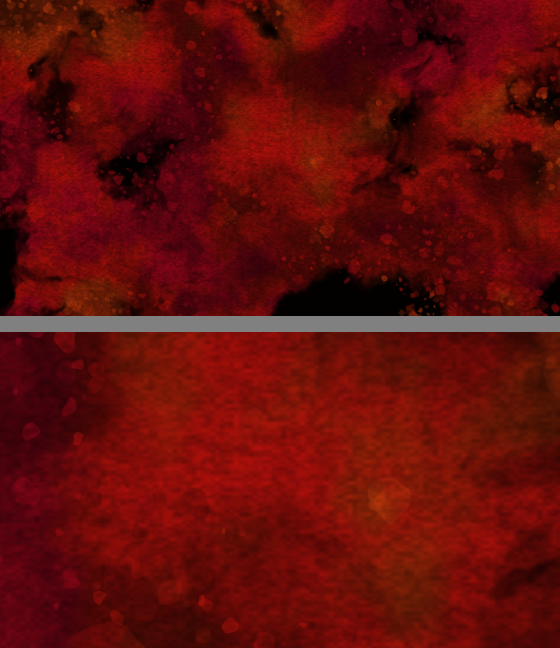
Top, the full canvas; bottom, a detail of the centre.
Reproduce this background procedurally as a WebGL 1 fragment shader.

```glsl
precision highp float;
// Clouds of crimson and rust watercolour on black, with clustered paint splats and paper grain.

uniform vec2 u_resolution;

const vec3 GROUND  = vec3(0.012, 0.0, 0.0);
const vec3 CRIMSON = vec3(0.42, 0.015, 0.072);
const vec3 SCARLET = vec3(0.50, 0.045, 0.03);
const vec3 RUST    = vec3(0.44, 0.115, 0.02);
const vec3 ORANGE  = vec3(0.60, 0.19, 0.04);

const float CLOUD_SCALE   = 3.9;   // cloud features per canvas height
const float HUE_SCALE     = 3.3;
const float WASH_SCALE    = 5.0;
const float HOLE_LEVEL    = 0.30;  // density below this stays black
const float FULL_LEVEL    = 0.49;  // density above this is fully painted
const float EDGE_FADE     = 0.08;  // thinning of the paint near the border
const float SPLAT_OPACITY = 0.62;
const float GRAIN         = 0.24;

float hash(vec2 p) {
  return fract(sin(dot(p, vec2(127.1, 311.7))) * 43758.5);
}

float noise(vec2 p) {
  vec2 i = floor(p);
  vec2 f = fract(p);
  f = f * f * (3.0 - 2.0 * f);
  float low  = mix(hash(i), hash(i + vec2(1.0, 0.0)), f.x);
  float high = mix(hash(i + vec2(0.0, 1.0)), hash(i + 1.0), f.x);
  return mix(low, high, f.y);
}

float fbm(vec2 p) {
  float sum = 0.0;
  float weight = 0.49;
  for (int i = 0; i < 5; i++) {
    sum += weight * noise(p);
    p = mat2(1.6, 1.2, -1.2, 1.6) * p + 7.3;
    weight *= 0.53;
  }
  return sum;
}

// Irregular round blots, one candidate per cell: x = coverage, y = random tone.
vec2 splats(vec2 p, float cell, float radius, float density, float softness, float seed) {
  vec2 q = p * 1.3 / radius + seed;
  p += radius * 0.55 * (vec2(noise(q), noise(q + 31.7)) - 0.5);
  vec2 home = floor(p / cell);
  vec2 result = vec2(0.0);
  for (int y = -1; y <= 1; y++) {
    for (int x = -1; x <= 1; x++) {
      vec2 id = home + vec2(float(x), float(y));
      vec2 key = id + seed;
      vec2 jitter = vec2(hash(key + 3.1), hash(key + 8.7)) - 0.5;
      vec2 center = (id + 0.5 + 0.8 * jitter) * cell;
      float size = hash(key + 15.3);
      float r = radius * mix(0.3, 1.0, size * size);
      float cluster = smoothstep(0.25, 0.65, noise(center * 5.0 + 19.0));
      float present = step(hash(key + 22.9), density * cluster);
      float edge = softness + 0.8 / u_resolution.y;
      float blot = present * (1.0 - smoothstep(r - edge, r + edge, distance(p, center)));
      if (blot > result.x) result = vec2(blot, hash(key + 41.3));
    }
  }
  return result;
}

vec3 addSplats(vec3 color, vec3 pigment, vec2 splat) {
  vec3 paint = pigment * mix(0.62, 1.2, splat.y);
  return mix(color, paint, splat.x * SPLAT_OPACITY * mix(0.5, 1.1, splat.y));
}

void main() {
  vec2 p = gl_FragCoord.xy / u_resolution.y;
  vec2 uv = gl_FragCoord.xy / u_resolution;

  // Pigment drifts from crimson on the left to rust on the right
  float hue = fbm(p * HUE_SCALE + vec2(41.0, 12.0)) + 0.08 * (uv.x - 0.4);
  vec3 pigment = mix(CRIMSON, SCARLET, smoothstep(0.34, 0.48, hue));
  pigment = mix(pigment, RUST, smoothstep(0.50, 0.66, hue));

  // Cloud density: warped noise with soft lobes, thinner at the border
  vec2 warp = vec2(fbm(p * 5.0 + 5.0), fbm(p * 5.0 + 61.0)) - 0.5;
  float density = fbm(p * CLOUD_SCALE + warp * 1.0 + vec2(3.0, 27.0));
  vec2 lobes = splats(p + warp * 0.05, 0.13, 0.1, 1.2, 0.01, 90.0);
  vec2 border = abs(uv - 0.5) * 2.0;
  density += 0.05 * lobes.x - EDGE_FADE * smoothstep(0.6, 1.05, max(border.x, border.y));
  float cover = smoothstep(HOLE_LEVEL, FULL_LEVEL, density);

  // Washes of lighter and darker paint
  float wash = fbm(p * WASH_SCALE + warp * 1.4 + vec2(77.0, 8.0));
  float tone = mix(0.52, 1.12, smoothstep(0.28, 0.68, wash)) + 0.14 * lobes.x * (lobes.y - 0.4);
  vec3 color = mix(GROUND, pigment * tone, cover);

  // Splats from broad to fine, turning orange where the pigment is rusty
  vec3 fresh = mix(pigment, ORANGE, 0.8 * smoothstep(0.52, 0.66, hue));
  color = addSplats(color, fresh, splats(p, 0.095, 0.046, 0.5, 0.001, 11.0));
  color = addSplats(color, fresh, splats(p, 0.046, 0.022, 0.6, 0.0005, 37.0));
  color = addSplats(color, fresh, splats(p, 0.022, 0.010, 0.6, 0.0, 53.0));

  // Paper grain, slightly stretched sideways
  float grain = noise(p * vec2(100.0, 160.0)) + noise(p * vec2(200.0, 270.0) + 9.0) - 1.0;
  color *= 1.0 + GRAIN * grain;

  gl_FragColor = vec4(color, 1.0);
}
```
